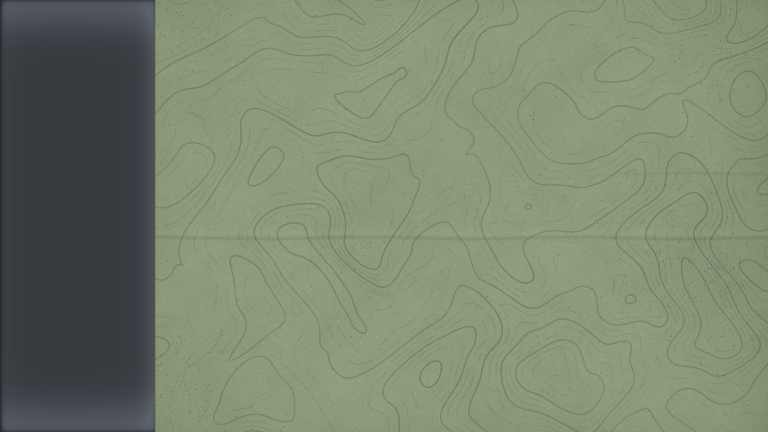
A WebGL 2 fragment shader for this background:

```glsl
#version 300 es
precision highp float;
// A worn green contour map beside a dark, softly lit panel on the left.
// Terrain is a sum of round hills in jittered cells, warped by sines;
// its level lines are drawn over mottled paper with creases and specks.

#define PANEL_EDGE 0.359
#define HILL_SIZE 0.20
#define LEVELS 7.5
#define LINE_WIDTH 0.0017
#define MAJOR_INK 0.36
#define MINOR_INK 0.19
#define WARP 0.035
#define MOTTLE 0.012
#define GRAIN 0.022
#define SPECK_SIZE 0.0075

uniform vec2 u_resolution;
out vec4 outColor;

const vec3 PAPER = vec3(0.555, 0.607, 0.485);
const vec3 AGED = vec3(0.455, 0.525, 0.395);
const vec3 INK = vec3(0.25, 0.32, 0.28);
const vec3 PANEL = vec3(0.215, 0.228, 0.248);
const vec3 PANEL_GLOW = vec3(0.365, 0.385, 0.415);
const vec3 PANEL_RIM = vec3(0.13, 0.14, 0.15);

vec2 hash2(vec2 p) {
  vec3 q = fract(p.xyx * vec3(0.1031, 0.1030, 0.0973));
  q += dot(q, q.yzx + 33.33);
  return fract((q.xx + q.yz) * q.zy);
}

// Layered, mutually warped sines in about -1..1
float waves(vec2 p) {
  float sum = 0.0, amp = 0.5;
  for (int i = 0; i < 4; i++) {
    p += 0.6 * sin(p.yx * 1.3 + float(i));
    sum += amp * sin(p.x) * sin(p.y + 0.7);
    p = mat2(1.5, 1.1, -1.1, 1.5) * p + 2.3;
    amp *= 0.6;
  }
  return sum;
}

// Smooth hills, one per jittered cell
float terrain(vec2 p) {
  p += WARP * sin(p.yx * vec2(17.0, 14.0) + vec2(0.4, 2.1));
  p += 0.3 * WARP * sin(p.yx * vec2(43.0, 37.0) + 1.3);
  vec2 cell = floor(p / HILL_SIZE), f = fract(p / HILL_SIZE);
  float h = 0.0;
  for (int y = -1; y <= 1; y++)
    for (int x = -1; x <= 1; x++) {
      vec2 o = vec2(x, y), r = hash2(cell + o + 17.0);
      vec2 d = o + r - f;
      float k = max(1.0 - dot(d, d), 0.0);
      h += k * k * mix(0.45, 1.1, fract(r.x * 7.0 + r.y * 3.0));
    }
  return h;
}

// Ink coverage of the level lines, with broken minor lines
float contours(vec2 p, float pixel) {
  float h = terrain(p) * LEVELS;
  float slope = max(length(vec2(dFdx(h), dFdy(h))) / pixel, 4.0);
  float d = abs(fract(h) - 0.5) / slope;
  float major = step(mod(floor(h), 3.0), 0.5);
  float width = LINE_WIDTH * mix(0.75, 1.0, major);
  float line = 1.0 - smoothstep(width - pixel * 0.6, width + pixel * 0.6, d);
  float wear = smoothstep(-0.35, 0.25, waves(p * 65.0));
  float fade = 0.8 + 0.3 * waves(p * 7.0);
  return line * fade * mix(MINOR_INK * wear, MAJOR_INK, major);
}

float blob(vec2 p, vec2 center, float radius) {
  vec2 d = (p - center) / radius;
  return exp(-dot(d, d));
}

float crease(float y, float width) {
  return exp(-y * y / (width * width));
}

// Small dark dots, denser where the paper is worn
float specks(vec2 p, float density, float pixel) {
  vec2 cell = floor(p / SPECK_SIZE), r = hash2(cell + 91.0);
  float d = length(fract(p / SPECK_SIZE) - mix(vec2(0.3), vec2(0.7), r)) * SPECK_SIZE;
  float radius = SPECK_SIZE * 0.2;
  float dotMask = 1.0 - smoothstep(radius - pixel * 0.5, radius + pixel * 0.5, d);
  return dotMask * step(1.0 - density, hash2(cell + 7.0).y);
}

vec3 mapColor(vec2 p, float aspect, float pixel) {
  float worn = blob(p, vec2(0.40, 0.04), 0.13) + blob(p, vec2(0.42, 0.98), 0.12)
             + blob(p, vec2(1.64, 0.91), 0.12) + blob(p, vec2(1.63, 0.38), 0.15);
  float edge = exp(-(aspect - p.x) / 0.09) + 0.35 * exp(-(p.x - PANEL_EDGE) / 0.05)
             + 0.4 * exp(-(1.0 - p.y) / 0.035) + 0.35 * exp(-p.y / 0.04);
  vec3 color = mix(PAPER, AGED, clamp(0.5 * edge + 0.16 * worn, 0.0, 0.75));
  color += MOTTLE * (waves(p * 9.0) + 0.8 * waves(p * 31.0)) * vec3(1.0, 0.9, 1.0);
  color += GRAIN * (hash2(floor(p * 288.0)).x - 0.5);
  float wobble = 0.002 * sin(p.x * 13.0);
  float folds = 0.045 * crease(p.y - 0.449 + wobble, 0.004)
              + 0.03 * crease(p.y - 0.597 - wobble, 0.004) * smoothstep(1.2, 1.7, p.x);
  color -= folds - 0.012 * crease(p.y - 0.461, 0.008);
  color = mix(color, INK, contours(p, pixel));
  return mix(color, INK, 0.4 * specks(p, 0.006 + 0.11 * worn, pixel));
}

vec3 panelColor(vec2 p) {
  float right = PANEL_EDGE - p.x, end = min(p.y, 1.0 - p.y);
  float glow = 0.75 * exp(-pow(end / 0.075, 2.0)) + 0.8 * exp(-right / 0.021)
             + 0.4 * exp(-p.x / 0.018);
  vec3 color = mix(PANEL, PANEL_GLOW, min(glow, 1.0));
  float rim = exp(-p.x / 0.006) + 0.6 * exp(-end / 0.005) + 0.4 * exp(-right / 0.003);
  return mix(color, PANEL_RIM, min(rim, 0.9));
}

void main() {
  float pixel = 1.0 / u_resolution.y;
  vec2 p = gl_FragCoord.xy * pixel;
  vec3 map = mapColor(p, u_resolution.x * pixel, pixel);
  float onMap = smoothstep(-pixel, pixel, p.x - PANEL_EDGE);
  outColor = vec4(mix(panelColor(p), map, onMap), 1.0);
}
```
